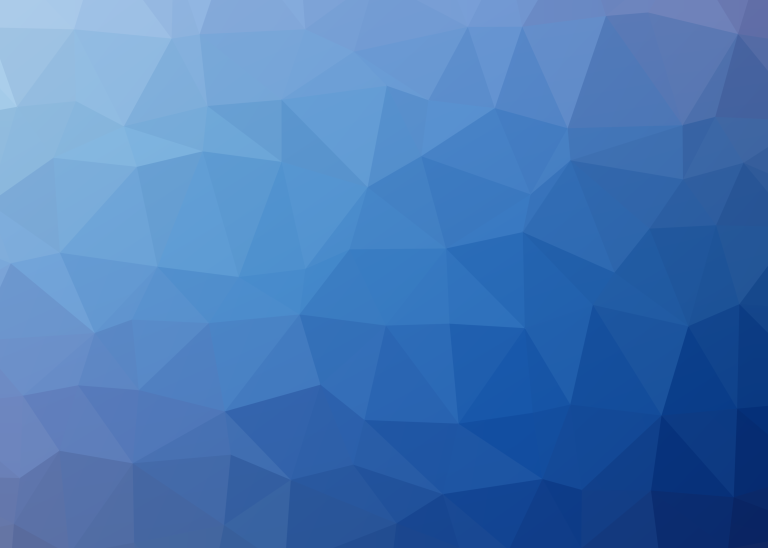
Write a WebGL 1 fragment shader that draws this background.

```glsl
precision highp float;
// Low-poly mesh of blue facets, pale at the upper left and navy at the lower right.
uniform vec2 u_resolution;

const float ROWS = 7.4; // mesh cells over the canvas height

vec2 hash2(vec2 p) {
  vec3 q = fract(p.xyx * vec3(0.1031, 0.1030, 0.0973));
  q += dot(q, q.yzx + 33.33);
  return fract((q.xx + q.yz) * q.zy);
}

// Four evenly spaced colours blended along t
vec3 ramp(float t, vec3 a, vec3 b, vec3 c, vec3 d) {
  t *= 3.0;
  vec3 left = mix(a, b, clamp(t, 0.0, 1.0));
  return mix(mix(left, c, clamp(t - 1.0, 0.0, 1.0)), d, clamp(t - 2.0, 0.0, 1.0));
}

// Smooth colour field under the facets, from the top row down
vec3 field(vec2 meshPos) {
  vec2 uv = meshPos / ROWS * vec2(u_resolution.y / u_resolution.x, 1.0);
  float x = clamp(uv.x, 0.0, 1.0);
  float down = 4.0 * (1.0 - clamp(uv.y, 0.0, 1.0));
  vec3 top = ramp(x, vec3(0.69, 0.81, 0.92), vec3(0.53, 0.68, 0.87),
                     vec3(0.44, 0.59, 0.82), vec3(0.41, 0.45, 0.67));
  vec3 upper = ramp(x, vec3(0.58, 0.75, 0.88), vec3(0.41, 0.64, 0.84),
                       vec3(0.29, 0.52, 0.79), vec3(0.22, 0.37, 0.61));
  vec3 middle = ramp(x, vec3(0.47, 0.65, 0.85), vec3(0.28, 0.55, 0.80),
                        vec3(0.16, 0.42, 0.72), vec3(0.11, 0.31, 0.57));
  vec3 lower = ramp(x, vec3(0.43, 0.53, 0.76), vec3(0.24, 0.43, 0.71),
                       vec3(0.08, 0.33, 0.66), vec3(0.02, 0.20, 0.49));
  vec3 bottom = ramp(x, vec3(0.38, 0.44, 0.63), vec3(0.20, 0.36, 0.60),
                        vec3(0.07, 0.25, 0.55), vec3(0.06, 0.15, 0.38));
  vec3 color = mix(top, upper, clamp(down, 0.0, 1.0));
  color = mix(color, middle, clamp(down - 1.0, 0.0, 1.0));
  color = mix(color, lower, clamp(down - 2.0, 0.0, 1.0));
  return mix(color, bottom, clamp(down - 3.0, 0.0, 1.0));
}

// Jittered grid corner
vec2 corner(vec2 id) {
  return id + 0.72 * (hash2(id + 17.0) - 0.5);
}

// Signed distance to the line a-b, positive on its left
float leftOf(vec2 p, vec2 a, vec2 b) {
  vec2 e = normalize(b - a);
  return e.x * (p.y - a.y) - e.y * (p.x - a.x);
}

// Colour of a counterclockwise facet, weighted by its coverage in alpha
vec4 facet(vec2 p, vec2 a, vec2 b, vec2 c) {
  float inside = min(leftOf(p, a, b), min(leftOf(p, b, c), leftOf(p, c, a)));
  float soft = 0.7 * ROWS / u_resolution.y;
  float cover = smoothstep(-soft, soft, inside);
  if (cover <= 0.0) return vec4(0.0);
  vec2 center = (a + b + c) / 3.0;
  float shade = 0.05 * (hash2(floor(center * 64.0)).x - 0.5);
  vec3 color = field(mix(center, p, 0.15)) + shade * vec3(0.9, 1.0, 0.8);
  return vec4(color, 1.0) * cover;
}

void main() {
  vec2 p = gl_FragCoord.xy / u_resolution.y * ROWS;
  vec4 sum = vec4(field(p), 1.0) * 0.001;

  // Nearby quads, each split along its shorter diagonal
  for (int j = -1; j <= 1; j++) {
    for (int i = -1; i <= 1; i++) {
      vec2 id = floor(p) + vec2(float(i), float(j));
      vec2 a = corner(id);
      vec2 b = corner(id + vec2(1.0, 0.0));
      vec2 c = corner(id + vec2(1.0, 1.0));
      vec2 d = corner(id + vec2(0.0, 1.0));
      if (distance(a, c) < distance(b, d)) {
        sum += facet(p, a, b, c) + facet(p, a, c, d);
      } else {
        sum += facet(p, a, b, d) + facet(p, b, c, d);
      }
    }
  }
  gl_FragColor = vec4(sum.rgb / sum.a, 1.0);
}
```
